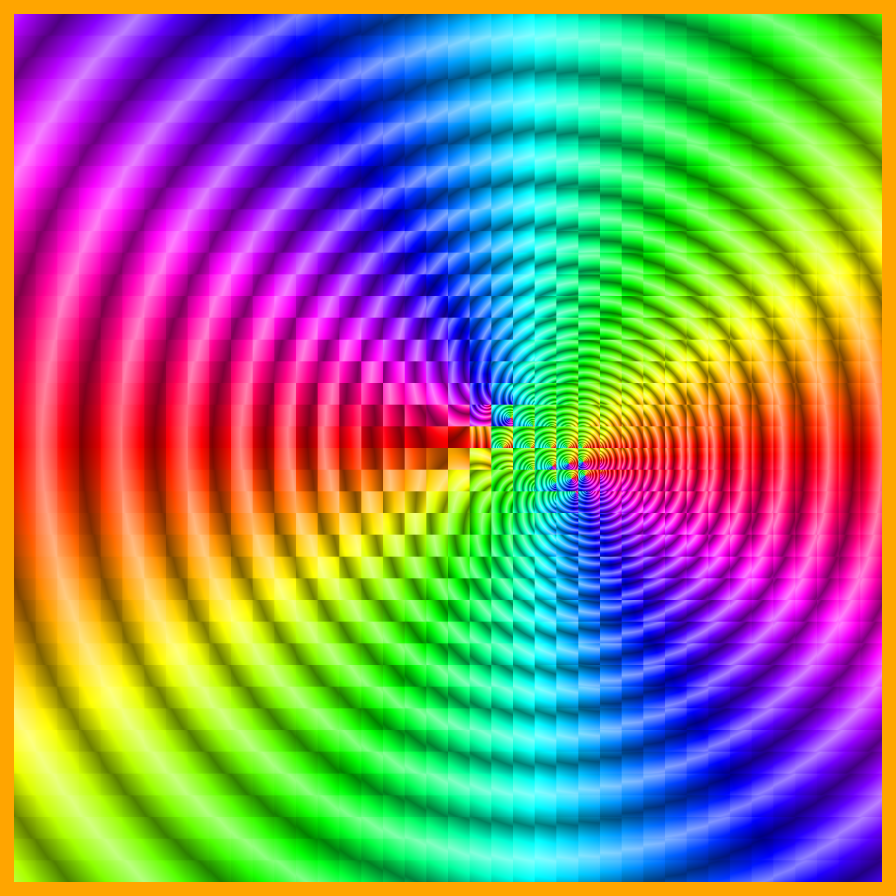
A Shadertoy shader for this background:

```glsl
vec3 hslToRgb(float hue, float lightness) {
    vec3 pure = clamp(abs(mod(hue * 6.0 + vec3(0.0, 4.0, 2.0), 6.0) - 3.0) - 1.0, 0.0, 1.0);
    return lightness + (pure - 0.5) * (1.0 - abs(2.0 * lightness - 1.0));
}

// Complex quadratic whose linear term is stepped per tile
vec2 steppedQuadratic(vec2 z) {
    vec2 square = vec2(z.x * z.x - z.y * z.y, 2.0 * z.x * z.y);
    return square - floor(z * 8.0) / 8.0 + vec2(0.15, 0.0);
}

// Hue follows the argument, lightness zigzags twice per doubling of the modulus
vec3 domainColor(vec2 w) {
    float hue = atan(w.y, w.x + 1e-7) / 6.2831853;
    float rings = fract(2.0 * log2(max(length(w), 1e-5)));
    return hslToRgb(hue, 0.25 + 0.5 * abs(2.0 * rings - 1.0));
}

vec3 scene(vec2 uv) {
    vec2 centered = uv - 0.5;
    float halfSide = 0.5 - 1.0 / 64.0;
    if (max(abs(centered.x), abs(centered.y)) > halfSide) {
        return vec3(1.0, 0.647, 0.0); // orange frame
    }
    return domainColor(steppedQuadratic(centered * 2.5 / halfSide));
}

void mainImage(out vec4 fragColor, in vec2 fragCoord) {
    // Average a 3 by 3 grid of samples to smooth rings and tile edges
    vec3 total = vec3(0.0);
    for (int i = 0; i < 9; i++) {
        vec2 offset = (vec2(i % 3, i / 3) - 1.0) / 3.0;
        total += scene((fragCoord + offset) / iResolution.xy);
    }
    fragColor = vec4(total / 9.0, 1.0);
}
```
